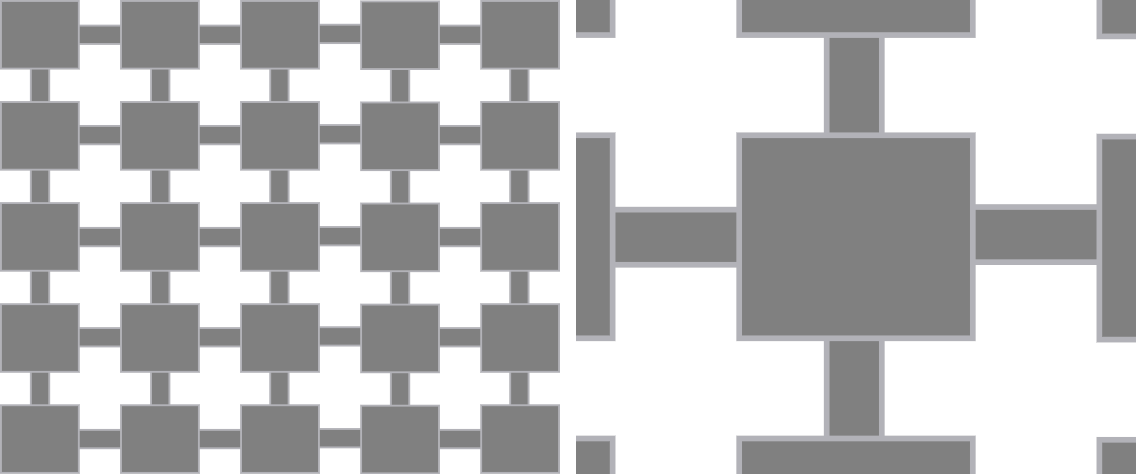
Left: the whole. Right: its middle third, enlarged.
A Shadertoy shader for this pattern:

```glsl
// Five by five grid of grey boxes joined by short links, all with pale outlines.
// Each pixel finds its nearest box and its nearest horizontal and vertical link,
// then paints their outlined rectangles, with the boxes on top of the links.

// Lengths are in layout units; the canvas spans LAYOUT whatever its pixel size.
const vec2 LAYOUT = vec2(768.0, 650.0);
const vec2 PITCH = vec2(164.65, 138.6);
const vec2 BOX_HALF = vec2(54.7, 47.7);
const float LINK_HALF = 13.9;
const float OUTLINE = 2.6;
const int LAST = 4;

const vec3 BACKGROUND = vec3(1.0);
const vec3 FILL = vec3(0.5);
const vec3 EDGE = vec3(0.70, 0.70, 0.72);

// Slight misalignments of the links and of whole columns
const float ROW_LINK_SHIFT[5] = float[5](0.0, -1.0, 0.2, -1.0, 0.0);
const float COLUMN_LINK_SHIFT[5] = float[5](0.2, 0.4, -0.8, 0.0, -1.0);
const vec4 GAP_LINK_SHIFT = vec4(0.0, 0.0, -1.2, 0.0);
const float COLUMN_DROP[5] = float[5](0.0, 0.0, 0.0, 0.6, 0.0);

float boxDistance(vec2 p, vec2 halfSize) {
    vec2 q = abs(p) - halfSize;
    return length(max(q, 0.0)) + min(max(q.x, q.y), 0.0);
}

float coverage(float distance, float pixel) {
    return clamp(0.5 - distance / pixel, 0.0, 1.0);
}

// Filled rectangle with its outline kept inside the boundary
vec3 paintRect(vec3 under, vec2 p, vec2 halfSize, float pixel) {
    float d = boxDistance(p, halfSize);
    vec3 ink = mix(EDGE, FILL, coverage(d + OUTLINE, pixel));
    return mix(under, ink, coverage(d, pixel));
}

void mainImage(out vec4 fragColor, in vec2 fragCoord) {
    // Layout position, measured from the top left
    vec2 uv = fragCoord / iResolution.xy;
    vec2 p = vec2(uv.x, 1.0 - uv.y) * LAYOUT;
    float pixel = LAYOUT.x / iResolution.x;

    // Nearest box, and the gap between boxes on each axis
    vec2 grid = (p - BOX_HALF) / PITCH;
    ivec2 cell = clamp(ivec2(floor(grid + 0.5)), ivec2(0), ivec2(LAST));
    ivec2 gap = clamp(ivec2(floor(grid)), ivec2(0), ivec2(LAST - 1));
    vec2 boxCenter = BOX_HALF + vec2(cell) * PITCH;
    vec2 gapCenter = BOX_HALF + (vec2(gap) + 0.5) * PITCH;

    // Links run from box centre to box centre
    vec2 across = vec2(gapCenter.x,
        boxCenter.y + ROW_LINK_SHIFT[cell.y] + GAP_LINK_SHIFT[gap.x]);
    vec2 down = vec2(boxCenter.x + COLUMN_LINK_SHIFT[cell.x], gapCenter.y);
    vec3 color = BACKGROUND;
    color = paintRect(color, p - across, vec2(0.5 * PITCH.x, LINK_HALF), pixel);
    color = paintRect(color, p - down, vec2(LINK_HALF, 0.5 * PITCH.y), pixel);

    // Boxes cover the link ends
    boxCenter.y += COLUMN_DROP[cell.x];
    color = paintRect(color, p - boxCenter, BOX_HALF, pixel);

    fragColor = vec4(color, 1.0);
}
```
